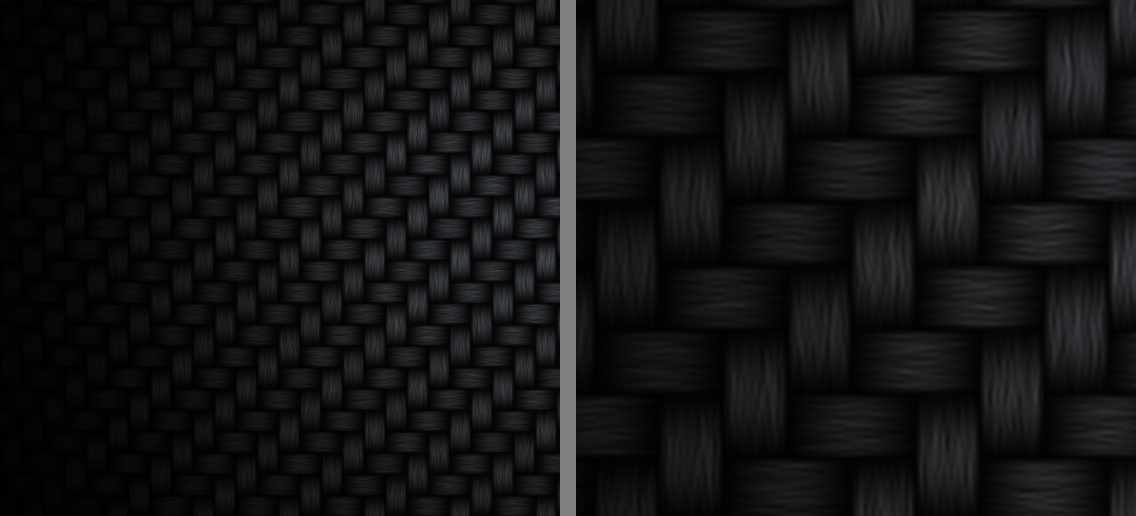
Left, the full canvas; right, a detail of the centre.
This texture is drawn by a WebGL 2 fragment shader. Its source:

```glsl
#version 300 es
precision highp float;
// Dark carbon-fibre 2/2 twill weave, lit softly from the right.

uniform vec2 u_resolution;
out vec4 fragColor;

const float PI = 3.14159265;
const float ROWS = 24.12;                   // tow widths over the canvas height
const vec2 WEAVE_OFFSET = vec2(0.02, 0.18); // weave shift from the top left, in tows
const float TWILL = 4.0;                    // tows per repeat, two over and two under
const float EDGE_WIDTH = 0.09;              // dark seam beside each tow
const float END_LEVEL = 0.10;               // brightness where a tow dives under
const float FIBRE_CONTRAST = 0.30;
const int FIBRE_LAYERS = 6;
const float WARP_GAIN = 1.08;               // vertical tows
const float WEFT_GAIN = 0.88;               // horizontal tows
const vec2 LIGHT_CENTRE = vec2(0.90, 0.58);
const float LEFT_LEVEL = 0.10;
const vec3 BASE_COLOUR = vec3(0.004, 0.004, 0.004);
const vec3 FIBRE_COLOUR = vec3(0.212, 0.212, 0.214);
const vec3 COOL_TINT = vec3(0.94, 1.0, 1.07);

float hash(vec2 p) {
    p = fract(p * vec2(0.1031, 0.1137));
    p += dot(p, p.yx + 33.33);
    return fract((p.x + p.y) * p.x * 17.31);
}

// Layered sines: fine strands across the tow that wander along its length.
float fibres(float across, float along, float seed, float pixel) {
    float sum = 0.0;
    for (int k = 0; k < FIBRE_LAYERS; k++) {
        float layer = float(k);
        float frequency = 14.0 + 8.7 * layer;
        float phase = 2.0 * PI * hash(vec2(seed * 91.0 + layer, layer * 7.0 + 3.0));
        float wander = 1.3 * sin(along * (2.3 + 0.9 * layer) + phase * 2.0);
        float breaks = 0.65 + 0.35 * sin(along * (5.1 + 1.7 * layer) - phase * 3.0);
        float resolved = 1.0 - smoothstep(2.6, 4.0, frequency * pixel);
        sum += resolved * breaks * sin(across * frequency + phase + wander);
    }
    return sum / sqrt(float(FIBRE_LAYERS));
}

// Brightness of the tow on top at a point measured in tow widths.
float weave(vec2 p, float pixel) {
    vec2 cell = floor(p);
    vec2 local = p - cell;
    float step4 = mod(cell.x + cell.y, TWILL);
    bool warp = step4 < 1.5;

    // Position along the visible two-cell float, and across the tow
    float along = warp ? step4 + local.y : step4 - 2.0 + local.x;
    float across = warp ? local.x : local.y;
    vec2 start = warp ? cell - vec2(0.0, step4) : cell - vec2(step4 - 2.0, 0.0);
    float seed = hash(start + (warp ? 11.0 : 47.0));

    // Rounded bend at the ends, seams at the sides
    float bend = pow(max(sin(PI * along * 0.5), 0.0), 1.35);
    float body = mix(END_LEVEL, 1.0, bend);
    float side = min(across, 1.0 - across);
    float seam = mix(0.25, 1.0, smoothstep(0.0, EDGE_WIDTH + pixel, side));
    float crown = 0.84 + 0.16 * sin(PI * across);

    float strand = 1.0 + FIBRE_CONTRAST * fibres(across, along, seed, pixel);
    float variation = 0.92 + 0.16 * seed;
    return body * seam * crown * strand * variation * (warp ? WARP_GAIN : WEFT_GAIN);
}

// Broad light: dark on the left, fading gently toward top and bottom.
float lighting(vec2 uv) {
    float sweep = mix(LEFT_LEVEL, 1.0, smoothstep(-0.05, LIGHT_CENTRE.x, uv.x));
    float rise = (uv.y - LIGHT_CENTRE.y) / 0.58;
    return sweep * mix(0.52, 1.0, exp(-1.8 * rise * rise));
}

void main() {
    vec2 uv = gl_FragCoord.xy / u_resolution;
    float aspect = u_resolution.x / u_resolution.y;
    vec2 p = vec2(uv.x * aspect, 1.0 - uv.y) * ROWS - WEAVE_OFFSET;
    float pixel = ROWS / u_resolution.y;

    // Four samples per pixel smooth the tow borders
    float cloth = 0.0;
    for (int i = 0; i < 4; i++) {
        vec2 jitter = vec2(float(i % 2), float(i / 2)) * 0.5 - 0.25;
        cloth += 0.25 * weave(p + jitter * pixel, pixel);
    }

    float light = lighting(uv);
    vec3 tint = mix(vec3(1.0), COOL_TINT, light * light);
    vec3 colour = BASE_COLOUR * light + FIBRE_COLOUR * tint * cloth * light;
    fragColor = vec4(clamp(colour, 0.0, 1.0), 1.0);
}
```
